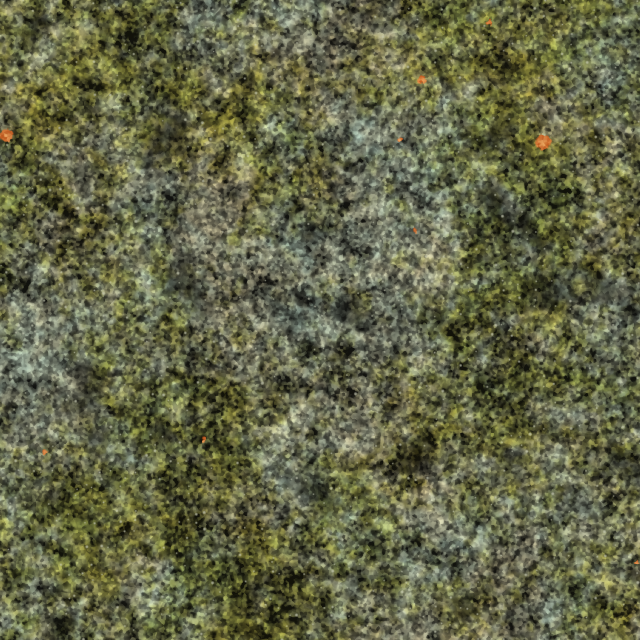
Write a WebGL 1 fragment shader that draws this texture.

```glsl
precision highp float;
// Mottled moss and grey lichen crust with pale grit and sparse orange fungi.
uniform vec2 u_resolution;

const vec3 MOSS_TINT = vec3(1.00, 1.01, 0.46);
const vec3 LICHEN_TINT = vec3(0.98, 1.01, 0.86);
const vec3 WARM_SHIFT = vec3(0.05, -0.01, -0.05);
const vec3 GRIT_COLOR = vec3(0.78, 0.79, 0.70);
const vec3 FUNGUS_COLOR = vec3(0.80, 0.37, 0.13);
const vec3 FUNGUS_LIGHT = vec3(0.96, 0.66, 0.38);
const float MOSS_TONE = 0.315;
const float LICHEN_TONE = 0.455;
const float CLUMP_CONTRAST = 0.13;
const float COARSE_GRAIN = 125.0;  // cells across the canvas
const float FINE_GRAIN = 225.0;
const float GRAIN_CONTRAST = 0.17;
const float GRIT_CELLS = 75.0;
const float GRIT_SHARE = 0.16;
const float FUNGUS_CELLS = 9.0;
const float FUNGUS_SHARE = 0.16;

vec3 hash3(vec2 cell) {
  vec3 q = fract(cell.xyx * vec3(0.1031, 0.1030, 0.0973));
  q += dot(q, q.yxz + 33.33);
  return fract((q.xxy + q.yzz) * q.zyx);
}

// Smooth value noise in -1..1, turned off the canvas axes.
float mottle(vec2 p, float cells, float seed) {
  p = mat2(0.8, 0.6, -0.6, 0.8) * p * cells + seed * 17.3;
  vec2 cell = floor(p);
  vec2 f = p - cell;
  f = f * f * (3.0 - 2.0 * f);
  float low = mix(hash3(cell).x, hash3(cell + vec2(1.0, 0.0)).x, f.x);
  float high = mix(hash3(cell + vec2(0.0, 1.0)).x, hash3(cell + 1.0).x, f.x);
  return 2.0 * mix(low, high, f.y) - 1.0;
}

// Soft cellular noise in -1..1: every scattered grain has its own tone.
float grains(vec2 p, float cells, float seed) {
  p = p * cells + seed * 31.7;
  vec2 cell = floor(p);
  float tone = 0.0;
  float total = 0.0;
  for (int y = -1; y <= 1; y++) {
    for (int x = -1; x <= 1; x++) {
      vec2 id = cell + vec2(float(x), float(y));
      vec3 h = hash3(id);
      vec2 d = id + h.xy - p;
      float weight = exp(-6.0 * dot(d, d));
      tone += weight * (2.0 * h.z - 1.0);
      total += weight;
    }
  }
  return tone / total;
}

// Scattered discs: x is coverage, y is closeness to the centre.
vec2 spots(vec2 p, float cells, float share, vec2 radii, float soft, float seed) {
  vec2 q = p * cells + seed * 23.1;
  vec2 id = floor(q);
  vec3 h = hash3(id);
  vec3 k = hash3(id + 71.7);
  float radius = mix(radii.x, radii.y, k.x * k.x * k.x);
  float d = length(q - id - mix(vec2(0.2), vec2(0.8), h.xy)) / cells;
  float cover = 1.0 - smoothstep(radius - soft, radius + soft, d);
  return vec2(cover * step(h.z, share), max(1.0 - d / radius, 0.0));
}

void main() {
  float unit = min(u_resolution.x, u_resolution.y);
  vec2 p = gl_FragCoord.xy / unit;
  float pixel = 1.0 / unit;

  // Slow warp gives the patches ragged outlines.
  vec2 ragged = vec2(mottle(p, 28.0, 1.0), mottle(p, 28.0, 2.0));
  vec2 w = p + 0.012 * ragged;

  // Broad areas of lichen break up into small tufts.
  float cover = 0.48 * mottle(w, 3.6, 3.0) + 0.36 * mottle(w, 8.0, 4.0)
              + 0.34 * mottle(w, 19.0, 5.0);
  float tufts = mottle(w, 45.0, 6.0);
  float lichen = smoothstep(-0.7, 0.7,
      cover + 0.38 * tufts + 0.30 * grains(p, 90.0, 7.0));

  // Brightness: patches, clumps, then two sizes of grain.
  float coarse = grains(p, COARSE_GRAIN, 8.0);
  float fine = grains(p, FINE_GRAIN, 9.0);
  float tone = mix(MOSS_TONE, LICHEN_TONE, lichen);
  tone += CLUMP_CONTRAST * (0.35 * mottle(w, 6.0, 10.0)
        + 0.65 * mottle(w, 23.0, 11.0) + mottle(w, 62.0, 12.0));
  tone += GRAIN_CONTRAST * (coarse + fine);

  // Shaded hollows.
  float hollow = smoothstep(0.45, 1.0, mottle(w, 15.0, 13.0) + 0.2 * tufts);
  tone *= 1.0 - 0.45 * hollow;
  tone = max(tone, 0.07);

  // Tint: olive to grey, with drifts of brown and green.
  vec3 tint = mix(MOSS_TINT, LICHEN_TINT, lichen);
  tint += WARM_SHIFT * (mottle(w, 10.0, 14.0) + 0.8 * mottle(p, 70.0, 15.0));
  vec3 color = tone * tint;

  // Pale grit.
  vec2 grit = spots(p, GRIT_CELLS, GRIT_SHARE, vec2(0.0009, 0.0022),
                    max(0.0009, pixel), 16.0);
  color = mix(color, GRIT_COLOR, 0.65 * grit.x);

  // Orange fungi with crumbly rims.
  vec2 fungus = spots(p + 0.0025 * vec2(coarse, fine), FUNGUS_CELLS,
                      FUNGUS_SHARE, vec2(0.003, 0.012),
                      max(0.0012, pixel), 17.0);
  vec3 cap = mix(FUNGUS_COLOR, FUNGUS_LIGHT,
                 clamp(0.55 * fungus.y + 0.5 * fine + 0.15, 0.0, 1.0));
  color = mix(color, cap, 0.9 * fungus.x);

  gl_FragColor = vec4(clamp(color, 0.0, 1.0), 1.0);
}
```
